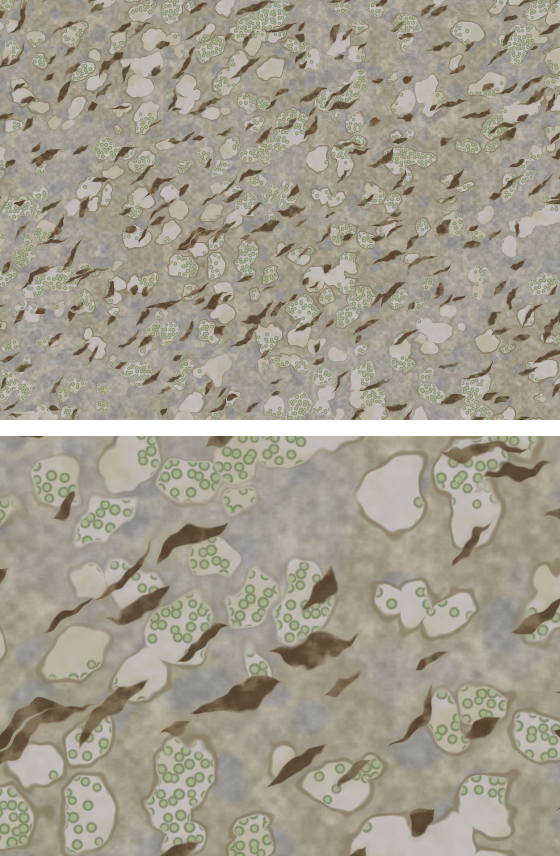
Top, the full canvas; bottom, a detail of the centre.
Give the GLSL for this texture, as a WebGL 2 fragment shader.

```glsl
#version 300 es
precision highp float;
// Stained tissue: slanted brown streaks, pale rimmed lumens, green cell clusters, grey nuclei.

uniform vec2 u_resolution;
out vec4 fragColor;

const vec3 GREY_TISSUE = vec3(0.64, 0.62, 0.59);
const vec3 BEIGE_TISSUE = vec3(0.62, 0.595, 0.51);
const vec3 PALE_TISSUE = vec3(0.73, 0.70, 0.63);
const vec3 LUMEN = vec3(0.76, 0.735, 0.725);
const vec3 NUCLEUS = vec3(0.575, 0.57, 0.575);
const vec3 RIM = vec3(0.52, 0.475, 0.37);
const vec3 STAIN = vec3(0.49, 0.425, 0.32);
const vec3 DARK_STAIN = vec3(0.34, 0.265, 0.19);
const vec3 CELL_EDGE = vec3(0.42, 0.48, 0.32);
const vec3 CELL_CORE = vec3(0.64, 0.68, 0.54);

// Lengths are fractions of the canvas height.
const float SLANT = 0.66;
const vec2 STREAK_GRID = vec2(0.092, 0.049);
const float STREAK_SHARE = 0.88;
const float LUMEN_GRID = 0.058;
const float LUMEN_SHARE = 0.74;
const float NUCLEUS_GRID = 0.052;
const float NUCLEUS_SHARE = 0.6;
const float CELL_GRID = 0.0100;
const float CLUSTER_LEVEL = 0.50;

float hash(vec2 p) {
  return fract(sin(dot(p, vec2(127.1, 311.7))) * 43758.5453);
}

vec2 hash2(vec2 p) {
  return vec2(hash(p), hash(p + 57.3));
}

float noise(vec2 p) {
  vec2 i = floor(p), f = fract(p);
  f = f * f * (3.0 - 2.0 * f);
  return mix(mix(hash(i), hash(i + vec2(1, 0)), f.x),
             mix(hash(i + vec2(0, 1)), hash(i + vec2(1, 1)), f.x), f.y);
}

float fbm(vec2 p) {
  float sum = 0.0, amp = 0.53;
  for (int i = 0; i < 4; i++) {
    sum += amp * noise(p);
    p = p * 2.03 + 17.1;
    amp *= 0.5;
  }
  return sum;
}

vec2 warp(vec2 p, float freq) {
  return vec2(noise(p * freq), noise(p * freq + 31.7)) - 0.5;
}

vec2 rotate(vec2 p, float a) {
  float c = cos(a), s = sin(a);
  return vec2(c * p.x + s * p.y, c * p.y - s * p.x);
}

// Distance to the nearest of many scattered ellipses.
float ellipses(vec2 p, float grid, float share, vec2 radii, float seed) {
  float d = 1.0;
  vec2 home = floor(p / grid);
  for (int k = 0; k < 9; k++) {
    vec2 id = home + vec2(k % 3 - 1, k / 3 - 1);
    vec2 key = id + seed;
    if (hash(key + 9.1) > share) continue;
    vec2 q = rotate(p - (id + hash2(key)) * grid, (hash(key + 3.7) - 0.5) * 1.8);
    float r = mix(radii.x, radii.y, hash(key + 5.3));
    q.x /= mix(1.0, 1.65, hash(key + 7.9));
    d = min(d, length(q) - r);
  }
  return d;
}

// Distance to the nearest bent, tapered streak.
float streaks(vec2 p) {
  float d = 1.0;
  vec2 home = floor(p / STREAK_GRID);
  for (int k = 0; k < 9; k++) {
    vec2 id = home + vec2(k % 3 - 1, k / 3 - 1);
    if (hash(id + 71.3) > STREAK_SHARE) continue;
    vec2 q = rotate(p - (id + hash2(id + 41.0)) * STREAK_GRID, (hash(id + 13.9) - 0.5) * 0.9);
    float size = hash(id + 23.3);
    float halfLength = mix(0.014, 0.048, size * size);
    float halfWidth = mix(0.0038, 0.0082, hash(id + 29.7));
    q.y += (hash(id + 37.1) - 0.5) * 14.0 * q.x * q.x;
    float t = q.x / halfLength;
    d = min(d, abs(q.y) - halfWidth * (1.0 - t * t));
  }
  return d;
}

// Small round cells: x is coverage, y is closeness to the cell edge.
vec2 bloodCells(vec2 p, float soft) {
  vec2 best = vec2(0.0);
  vec2 home = floor(p / CELL_GRID);
  for (int k = 0; k < 9; k++) {
    vec2 id = home + vec2(k % 3 - 1, k / 3 - 1);
    vec2 centre = (id + 0.15 + 0.7 * hash2(id + 83.0)) * CELL_GRID;
    float cluster = noise(centre * 17.0 + 5.0) + 0.25 * (hash(id + 91.0) - 0.5);
    float r = mix(0.0034, 0.0046, hash(id + 97.0));
    float dist = length(p - centre);
    float cover = smoothstep(soft, -soft, dist - r) * step(CLUSTER_LEVEL, cluster);
    if (cover > best.x) best = vec2(cover, smoothstep(0.35, 0.95, dist / r));
  }
  return best;
}

void main() {
  vec2 p = gl_FragCoord.xy / u_resolution.y;
  float soft = max(0.9 / u_resolution.y, 0.0012);
  vec2 q = rotate(p, SLANT);
  float grain = fbm(p * 130.0) - 0.5;
  float mottle = fbm(p * 38.0 + 11.0);

  // Tissue ground
  float tint = smoothstep(0.38, 0.62, fbm(p * 9.0 + 3.0));
  vec3 colour = mix(GREY_TISSUE, BEIGE_TISSUE, tint * 0.8);
  colour = mix(colour, PALE_TISSUE, 0.6 * smoothstep(0.5, 0.72, mottle));

  // Nuclei
  float nucleus = ellipses(q + 0.008 * warp(p, 45.0), NUCLEUS_GRID, NUCLEUS_SHARE, vec2(0.009, 0.017), 151.0);
  colour = mix(colour, NUCLEUS, 0.75 * smoothstep(0.003, -0.003, nucleus));
  colour += 0.17 * grain;

  // Lumens with thin rims
  vec2 bent = q + 0.022 * warp(p, 32.0) + 0.007 * warp(p, 95.0);
  float lumen = ellipses(bent, LUMEN_GRID, LUMEN_SHARE, vec2(0.010, 0.027), 211.0);
  float inside = smoothstep(soft, -soft, lumen);
  vec3 fluid = mix(LUMEN, PALE_TISSUE, smoothstep(0.42, 0.68, fbm(p * 22.0 + 7.0)));
  colour = mix(colour, fluid + 0.04 * grain, inside);
  float rim = smoothstep(0.0028, 0.0004, abs(lumen - 0.001));
  colour = mix(colour, RIM, rim * mix(0.2, 0.75, tint));

  // Green cells inside the lumens
  vec2 cells = bloodCells(p, soft);
  float room = smoothstep(0.0, -0.003, lumen);
  colour = mix(colour, mix(CELL_CORE, CELL_EDGE, cells.y), cells.x * room * 0.9);

  // Brown streaks with a faint halo and dark, mottled bodies
  float streak = streaks(q + 0.018 * warp(p, 28.0) + 0.006 * warp(p, 110.0));
  colour = mix(colour, BEIGE_TISSUE, 0.5 * smoothstep(0.008, 0.0, streak) * (1.0 - 0.5 * inside));
  float body = smoothstep(soft, -soft, streak);
  float depth = smoothstep(0.30, 0.62, fbm(p * 75.0 + 19.0) + 18.0 * max(-streak, 0.0));
  colour = mix(colour, mix(STAIN, DARK_STAIN, depth) + 0.10 * grain, body * 0.95);

  fragColor = vec4(clamp(colour, 0.0, 1.0), 1.0);
}
```
